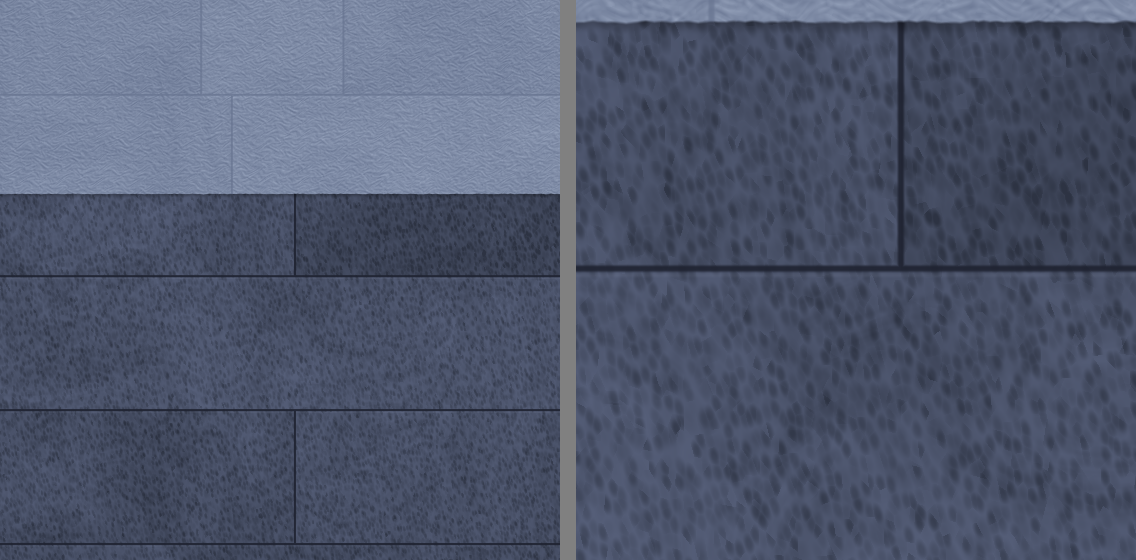
Left, the full canvas; right, a detail of the centre.
This texture is drawn by a three.js fragment shader. Its source:

```glsl
// Two courses of pale wrinkled slabs above long dark flecked stone planks.
// Joints are distance lines on a running bond; the grain is stretched
// cellular noise, and the soft mottling is a stack of warped sines.

varying vec2 vUv;

const float SOFT = 0.0011;          // edge smoothing
const float LIP = 0.6536;           // height where pale slabs meet dark planks
const float PALE_COURSE = 0.1771;   // pale slab height
const float DARK_BASE = 0.0286;     // lowest dark bed joint
const float DARK_COURSE = 0.2391;   // dark plank height
const float DARK_LENGTH = 1.08;     // dark plank length
const float DARK_HEAD = 0.5267;     // upright joint in even courses

const vec3 PALE_LOW = vec3(0.42, 0.47, 0.58);
const vec3 PALE_HIGH = vec3(0.55, 0.60, 0.70);
const vec3 PALE_JOINT = vec3(0.41, 0.46, 0.57);
const vec3 DARK_LOW = vec3(0.19, 0.215, 0.28);
const vec3 DARK_HIGH = vec3(0.325, 0.36, 0.46);
const vec3 DARK_JOINT = vec3(0.12, 0.135, 0.19);

vec2 hash2(vec2 p) {
  vec2 q = vec2(dot(p, vec2(127.1, 311.7)), dot(p, vec2(269.5, 183.3)));
  return fract(sin(q) * 43758.55);
}

// Cellular noise: x is distance to the nearest seed, y is that seed's random value
vec2 cells(vec2 p) {
  vec2 base = floor(p), f = fract(p);
  vec2 best = vec2(9.0, 0.0);
  for (int j = -1; j <= 1; j++) {
    for (int i = -1; i <= 1; i++) {
      vec2 o = vec2(float(i), float(j));
      vec2 seed = hash2(base + o);
      float d = length(o + seed - f);
      if (d < best.x) best = vec2(d, fract(seed.x * 7.3 + seed.y * 3.1));
    }
  }
  return best;
}

// Warped, rotated sines, roughly -0.6 to 0.6
float mottle(vec2 p) {
  float sum = 0.0, amp = 0.42;
  for (int i = 0; i < 6; i++) {
    p = mat2(0.8, 0.6, -0.6, 0.8) * p * 1.65 + 2.3;
    p += 0.8 * sin(p.yx * 1.3);
    sum += amp * sin(p.x) * sin(p.y);
    amp *= 0.78;
  }
  return sum;
}

float line(float d, float halfWidth) {
  return 1.0 - smoothstep(halfWidth - SOFT, halfWidth + SOFT, abs(d));
}

// Random-strength spots, one per cell
float flecks(vec2 p) {
  vec2 c = cells(p);
  return (1.0 - smoothstep(0.15, 0.75, c.x)) * c.y;
}

float wrinkles(vec2 p) {
  vec2 warp = 0.7 * sin(p.yx * vec2(310.0, 190.0) + 2.0 * sin(p * 87.0));
  return cells(p * vec2(78.0, 145.0) + warp).x;
}

vec3 paleSlabs(vec2 p) {
  float y = p.y - LIP;
  float upper = step(PALE_COURSE, y);

  // Joints of each course; the lower course has only one
  float joint1 = mix(0.414, 0.3594, upper);
  float joint2 = mix(1.5, 0.6133, upper);
  float tone = mix(0.0, 0.12, step(joint1, p.x)) - 0.11 * step(joint2, p.x);
  tone -= 0.05 * upper;

  // Relief lit from above
  float relief = wrinkles(p) - wrinkles(p + vec2(0.0012, 0.0028));
  float grain = flecks(p * vec2(210.0, 240.0)) - 0.2;
  float level = 0.46 + tone + 0.62 * relief + 0.2 * grain + 0.16 * mottle(p * 9.0);
  vec3 colour = mix(PALE_LOW, PALE_HIGH, clamp(level, -0.1, 1.15));

  float bed = y - PALE_COURSE;
  float head = min(abs(p.x - joint1), abs(p.x - joint2));
  float joint = max(line(bed, 0.0015), line(head, 0.0018));
  colour += 0.025 * line(bed + 0.004, 0.001);
  return mix(colour, PALE_JOINT, 0.75 * joint);
}

vec3 darkPlanks(vec2 p) {
  float course = floor((p.y - DARK_BASE) / DARK_COURSE);
  float y = p.y - DARK_BASE - course * DARK_COURSE;
  float shift = 0.5 * DARK_LENGTH * mod(course, 2.0);
  float x = mod(p.x - DARK_HEAD - shift + 0.5 * DARK_LENGTH, DARK_LENGTH) - 0.5 * DARK_LENGTH;

  // Shade of each plank
  float right = step(DARK_HEAD, p.x);
  float shade = course > 1.5 ? mix(0.32, 0.58, right)
              : course > 0.5 ? 0.28
              : course > -0.5 ? mix(0.41, 0.27, right) : 0.44;

  // Upright, slightly slanted flecks over cloudy stone
  vec2 q = vec2(p.x + 0.2 * p.y, p.y);
  float grain = flecks(q * vec2(185.0, 98.0)) + 0.6 * flecks(q * vec2(100.0, 66.0) + 9.0);
  float level = shade + 0.55 * (grain - 0.32) + 0.26 * mottle(p * 7.0 + course * 3.0);
  vec3 colour = mix(DARK_HIGH, DARK_LOW, clamp(level, -0.05, 1.1));

  float bed = min(y, DARK_COURSE - y);
  float joint = max(line(bed, 0.0018), line(x, 0.0018));
  colour += 0.025 * line(DARK_COURSE - y - 0.004, 0.001);
  return mix(colour, DARK_JOINT, 0.9 * joint);
}

void main() {
  // Slightly ragged lip with a thin shadow under it
  float edge = vUv.y - LIP + 0.0016 * (cells(vUv * vec2(110.0, 60.0)).x - 0.5);
  vec3 dark = darkPlanks(vUv) * (1.0 - 0.22 * smoothstep(-0.008, 0.0, edge));
  vec3 colour = mix(dark, paleSlabs(vUv), smoothstep(-SOFT, SOFT, edge));
  gl_FragColor = vec4(colour, 1.0);
}
```
